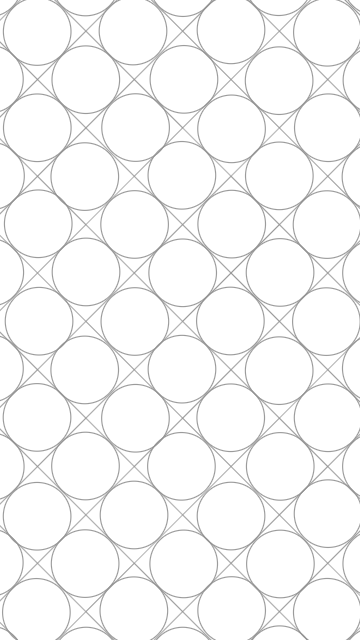
Give the GLSL for this pattern, as a Shadertoy shader.

```glsl
// Thin grey circles set in a diagonal square lattice, slightly hand-placed
#define SIDE 0.1069                  // lattice cell side, in canvas heights
#define ORIGIN vec2(0.0586, 0.0443)  // centre of the lower left circle
#define RADIUS 0.494                 // circle radius, in cells
#define STROKE 0.0153                // line width, in cells
#define JITTER 0.019                 // largest circle offset, in cells
#define FADE 0.28                    // weight variation of lattice segments
#define SOFTNESS 1.15                // edge filter width, in output pixels
#define PAPER vec3(1.0)
#define INK vec3(0.57)

float hash(vec2 id) {
    return fract(sin(dot(id, vec2(127.1, 311.7))) * 43758.5);
}

// Share of the filter width covered by a stroke at distance d
float stroke(float d, float blur) {
    float low = max(d - 0.5 * blur, -0.5 * STROKE);
    float high = min(d + 0.5 * blur, 0.5 * STROKE);
    return clamp((high - low) / blur, 0.0, 1.0);
}

float over(float a, float b) {
    return 1.0 - (1.0 - a) * (1.0 - b);
}

// Straight lattice lines on the cell borders, each segment weighted
float lattice(vec2 cell, float blur) {
    vec2 border = abs(fract(cell) - 0.5);
    vec2 risingId = vec2(floor(cell.x), floor(cell.y + 0.5));
    vec2 fallingId = vec2(floor(cell.x + 0.5), floor(cell.y));
    float a = stroke(border.x, blur) * (1.0 - FADE * hash(risingId + 7.3));
    float b = stroke(border.y, blur) * (1.0 - FADE * hash(fallingId + 19.1));
    return over(a, b);
}

// Circle outlines, including neighbours that stray over a border
float circles(vec2 cell, float blur) {
    vec2 home = floor(cell + 0.5);
    float ink = 0.0;
    for (int j = -1; j <= 1; j++) {
        for (int i = -1; i <= 1; i++) {
            vec2 id = home + vec2(i, j);
            vec2 shift = vec2(hash(id), hash(id + 41.7)) * 2.0 - 1.0;
            float d = abs(length(cell - id - JITTER * shift) - RADIUS);
            ink = over(ink, stroke(d, blur));
        }
    }
    return ink;
}

void mainImage(out vec4 fragColor, in vec2 fragCoord) {
    // Rotate by 45 degrees into cell units
    vec2 p = (fragCoord / iResolution.y - ORIGIN) / SIDE;
    vec2 cell = vec2(p.x + p.y, p.x - p.y) * sqrt(0.5);
    float blur = SOFTNESS / (iResolution.y * SIDE);

    float ink = over(lattice(cell, blur), circles(cell, blur));
    fragColor = vec4(mix(PAPER, INK, ink), 1.0);
}
```
